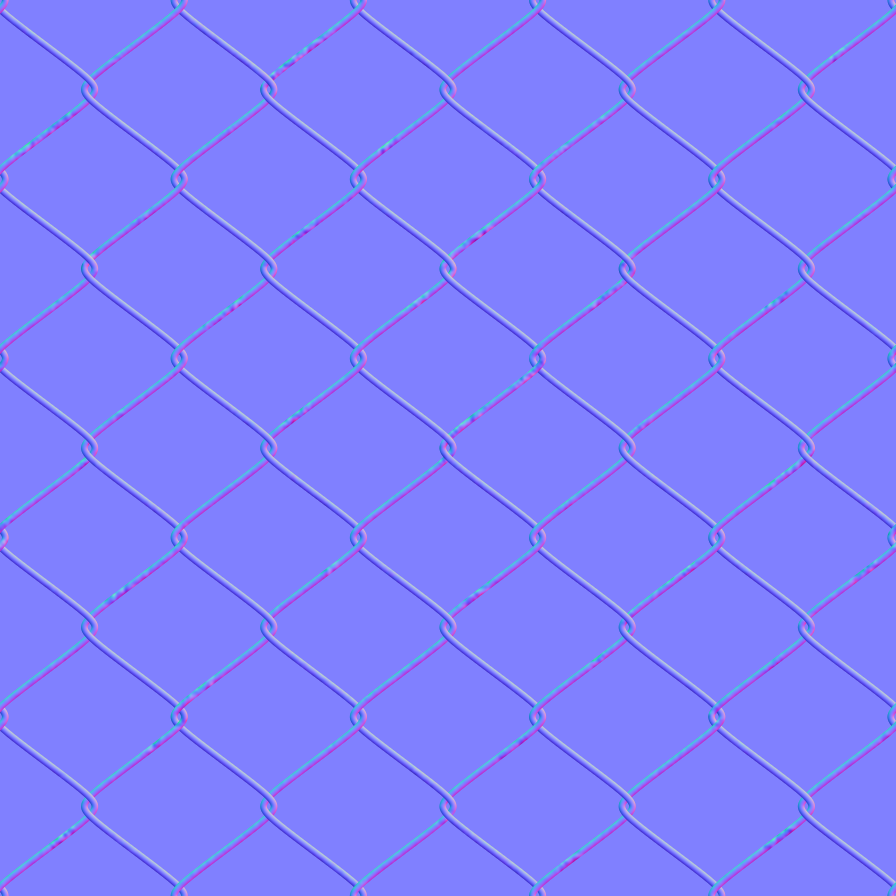
Give the GLSL for this texture map, as a Shadertoy shader.

```glsl
#define REPEATS 5.0      // diamonds across and down
#define WIRE_RADIUS 0.0185 // in diamond widths
#define SWING 0.2228     // sideways scale of the zigzag
#define BEND 0.95        // nearer 1.0 makes sharper bends
#define RELIEF 0.88      // tilt of the normal at the wire rim
#define WEAR 0.6         // strength of the surface scuffs
#define PATCHES 30.0     // scuff patches across the tile
#define GRAIN 220.0      // scuff grains across the tile

const float TAU = 6.283185;

vec2 hash22(vec2 p) {
    return fract(sin(vec2(dot(p, vec2(127.1, 311.7)),
                          dot(p, vec2(269.5, 183.3)))) * 43758.5453);
}

// Value noise with two channels, wrapping after `period` lattice cells
vec2 tileNoise(vec2 uv, float period) {
    vec2 g = uv * period;
    vec2 i = floor(g);
    vec2 f = g - i;
    f = f * f * (3.0 - 2.0 * f);
    vec2 a = hash22(mod(i, period));
    vec2 b = hash22(mod(i + vec2(1.0, 0.0), period));
    vec2 c = hash22(mod(i + vec2(0.0, 1.0), period));
    vec2 d = hash22(mod(i + vec2(1.0, 1.0), period));
    return mix(mix(a, b, f.x), mix(c, d, f.x), f.y);
}

// Rounded zigzag: x = sideways offset at height y, y = its slope
vec2 zigzag(float y, float side) {
    float c = BEND * cos(TAU * y);
    float slope = -BEND * TAU * sin(TAU * y) / sqrt(1.0 - c * c);
    return side * SWING * vec2(asin(c), slope);
}

// Offset from the wire's centre line (xy), slope there (z), depth order (w)
vec4 wire(vec2 p, float centre, float side) {
    float x = fract(p.x - centre + 0.5) - 0.5;
    float y = p.y;
    vec2 curve = zigzag(y, side);
    // Slide along the curve towards its closest point
    for (int i = 0; i < 4; i++) {
        y += ((x - curve.x) * curve.y + p.y - y) / (1.0 + curve.y * curve.y);
        curve = zigzag(y, side);
    }
    // Rising strands lie in front at one row of knots, falling ones at the next
    return vec4(x - curve.x, p.y - y, curve.y, curve.y * cos(TAU * y));
}

// Lay one wire over the colour beneath it
vec3 layWire(vec3 below, vec4 w, vec2 scuff, float pixel) {
    float dist = length(w.xy);
    float cover = clamp((WIRE_RADIUS - dist) / pixel + 0.5, 0.0, 1.0);
    vec2 tilt = RELIEF * w.xy / max(dist, WIRE_RADIUS);

    // Rising strands are scuffed more than falling ones
    float rough = mix(0.25, 1.0, smoothstep(-0.3, 0.6, w.z));
    tilt += scuff * rough;
    tilt *= min(1.0, 0.95 / max(length(tilt), 0.001));

    vec3 normal = vec3(tilt, sqrt(1.0 - dot(tilt, tilt)));
    return mix(below, normal * 0.5 + 0.5, cover);
}

void mainImage(out vec4 fragColor, in vec2 fragCoord) {
    vec2 uv = fragCoord / iResolution.xy;
    vec2 p = uv * REPEATS;
    float pixel = REPEATS / min(iResolution.x, iResolution.y);

    // Fine grain, a little everywhere and stronger in scattered patches
    float patchMask = smoothstep(0.6, 0.85, tileNoise(uv, PATCHES).x);
    vec2 scuff = (tileNoise(uv, GRAIN) - 0.5) * WEAR * (0.2 + patchMask);

    // Two interlocked zigzags per repeat
    vec4 leftWire = wire(p, 0.25, -1.0);
    vec4 rightWire = wire(p, 0.75, 1.0);
    bool leftInFront = leftWire.w > rightWire.w;
    vec4 back = leftInFront ? rightWire : leftWire;
    vec4 front = leftInFront ? leftWire : rightWire;

    vec3 color = vec3(0.5, 0.5, 1.0);
    color = layWire(color, back, scuff, pixel);
    color = layWire(color, front, scuff, pixel);
    fragColor = vec4(color, 1.0);
}
```
